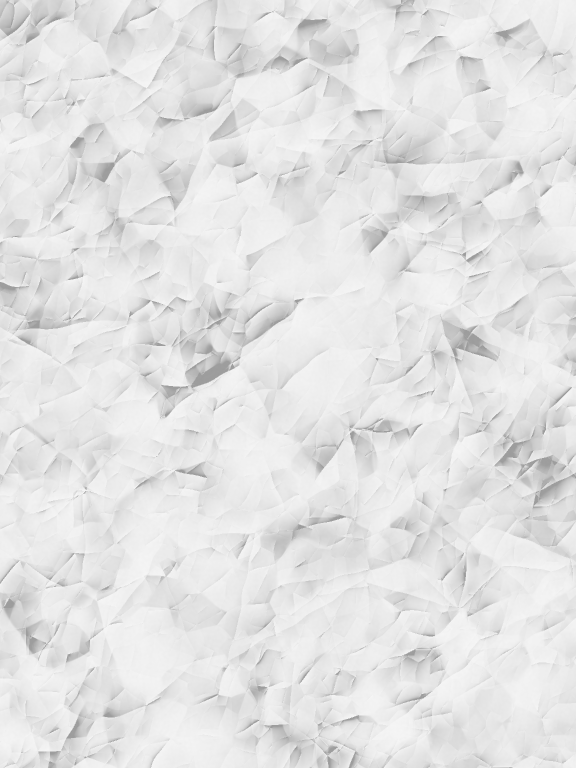
A Shadertoy shader for this texture:

```glsl
// Crumpled white paper: layers of stretched, warped Voronoi facets, each with
// its own tilt, and folds embossed along the facet borders. The summed shading
// goes through an exponential tone curve: mostly bright, with few dark creases.

vec2 hash2(vec2 p) {
    vec3 q = fract(p.xyx * vec3(0.1031, 0.1030, 0.0973));
    q += dot(q, q.yzx + 33.33);
    return fract((q.xx + q.yz) * q.zy);
}

float corner(vec2 cell, vec2 offset) {
    return dot(hash2(cell) * 2.0 - 1.0, offset);
}

float gradientNoise(vec2 p) {
    vec2 i = floor(p), f = p - i;
    vec2 u = f * f * f * (f * (f * 6.0 - 15.0) + 10.0);
    vec2 e = vec2(1.0, 0.0);
    return mix(mix(corner(i, f), corner(i + e, f - e), u.x),
               mix(corner(i + e.yx, f - e.yx), corner(i + 1.0, f - 1.0), u.x), u.y);
}

// Shade of one layer of facets; positive values face away from the light.
float facets(vec2 p, float scale, float angle, float stretch, float seed) {
    float c = cos(angle), s = sin(angle);
    mat2 turn = mat2(c, -s, s, c);
    vec2 shadeDir = turn * vec2(0.5, -0.86);
    vec2 q = turn * p * scale * vec2(1.0 / stretch, stretch) + seed;
    vec2 base = floor(q), f = q - base;

    // Some borders are sharp, others melt into a soft bend.
    float crispness = mix(8.0, 85.0, smoothstep(-0.2, 0.25, gradientNoise(q * 1.1 + 7.0)));
    float total = 0.0, shade = 0.0;
    float near1 = 9.0, near2 = 9.0, id1 = 0.0, id2 = 0.0;
    vec2 site1 = vec2(0.0), site2 = vec2(1.0);

    for (int y = -1; y <= 1; y++)
    for (int x = -1; x <= 1; x++) {
        vec2 cell = vec2(x, y);
        vec2 site = cell + 0.05 + 0.9 * hash2(base + cell) - f;
        vec2 tilt = hash2(base + cell + 57.0) * 2.0 - 1.0;
        vec2 bend = hash2(base + cell + 113.0) * 2.0 - 1.0;
        float d = dot(site, site);
        float weight = exp(-crispness * d);
        total += weight;
        shade += weight * (0.85 * tilt.x + 1.7 * dot(site, bend));
        if (d < near1) {
            near2 = near1; site2 = site1; id2 = id1;
            near1 = d; site1 = site; id1 = tilt.y;
        } else if (d < near2) {
            near2 = d; site2 = site; id2 = tilt.y;
        }
    }

    // Fold along the border: dark on one flank, light on the other.
    vec2 across = site2 - site1;
    float span = max(length(across), 0.001);
    float border = (near2 - near1) / (2.0 * span);
    float fold = sin(9.0 * (id1 + id2));
    fold *= abs(fold) * clamp(0.7 + 2.2 * gradientNoise(q * 1.7 + 19.0), 0.0, 1.4);
    float flank = dot(across / span, shadeDir);
    float profile = 2.0 * exp(-border * 16.0) + 1.0 * exp(-border * 5.0);
    return shade / max(total, 1e-30) + fold * flank * profile;
}

float paperTone(vec2 p) {
    // Bend the straight borders a little.
    vec2 w = p + 0.03 * vec2(gradientNoise(p * 6.0), gradientNoise(p * 6.0 + 31.0));
    w += 0.008 * vec2(gradientNoise(p * 23.0 + 5.0), gradientNoise(p * 23.0 + 47.0));

    // Fine wrinkles gather in patches.
    float patches = smoothstep(-0.3, 0.35, gradientNoise(p * 4.5 + 11.0));

    float shade = 0.5 * facets(w, 5.0, 0.8, 1.15, 20.0)
                + 0.8 * facets(w, 9.0, 2.1, 1.2, 140.0)
                + (0.6 + 0.55 * patches) * facets(w, 16.0, 0.5, 1.2, 260.0)
                + (0.25 + 0.5 * patches) * facets(w, 32.0, 1.2, 1.25, 390.0)
                + 0.5 * gradientNoise(p * 2.6 + 3.0);

    float grain = 0.012 * gradientNoise(p * 170.0);
    return 0.962 - 0.06 * exp(0.7 * min(shade, 2.5)) + grain;
}

void mainImage(out vec4 fragColor, in vec2 fragCoord) {
    // Four samples per pixel smooth the creases.
    float tone = 0.0;
    for (int i = 0; i < 4; i++) {
        vec2 offset = vec2(i % 2, i / 2) * 0.6 - 0.3;
        tone += 0.25 * paperTone((fragCoord + offset) / iResolution.x);
    }
    fragColor = vec4(vec3(tone), 1.0);
}
```
